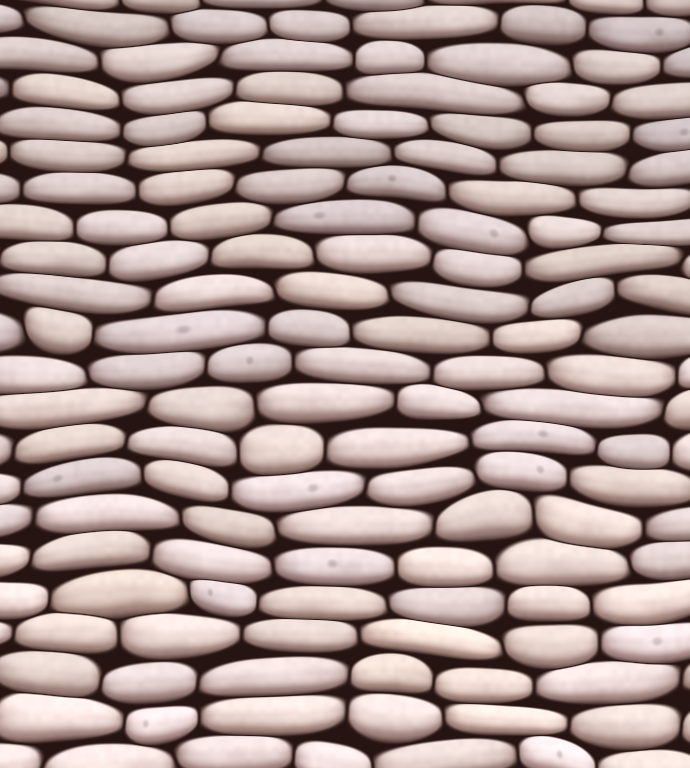
A WebGL 1 fragment shader for this texture:

```glsl
precision highp float;
// Wall of smooth, pale pink pebbles stacked in wavy rows with dark gaps.
uniform vec2 u_resolution;

vec3 hash3(vec2 p) {
  vec3 q = fract(p.xyx * vec3(0.1031, 0.1030, 0.0973));
  q += dot(q, q.yxz + 33.33);
  return fract((q.xxy + q.yzz) * q.zyx);
}

float noise(vec2 p) {
  vec2 i = floor(p), f = fract(p);
  f = f * f * (3.0 - 2.0 * f);
  return mix(mix(hash3(i).x, hash3(i + vec2(1, 0)).x, f.x),
             mix(hash3(i + vec2(0, 1)).x, hash3(i + vec2(1, 1)).x, f.x), f.y);
}

// Jittered boundary between two pebbles of one row
float joint(float cell, float row) {
  return cell + 0.46 * (hash3(vec2(cell + 40.0, row + 70.0)).x - 0.5);
}

void main() {
  vec2 p = gl_FragCoord.xy / u_resolution.y;

  // Rows grow thinner towards the top and undulate
  float v = 18.0 * p.y + 3.0 * p.y * p.y + 0.75 * noise(p * vec2(6.0, 8.0) + 5.0);

  // Nearest and second nearest pebble, by superellipse radius
  float nearest = 9.0, second = 9.0;
  vec2 local = vec2(0.0);
  vec3 traits = vec3(0.0);
  for (int k = -1; k <= 1; k++) {
    float row = floor(v) + float(k);
    vec3 rowRand = hash3(vec2(row + 11.0, 3.0));
    float u = p.x * (5.9 + 1.1 * rowRand.x) + 9.0 * rowRand.y;
    for (int j = -1; j <= 1; j++) {
      float cell = floor(u) + float(j);
      float left = joint(cell, row), right = joint(cell + 1.0, row);
      vec3 form = hash3(vec2(cell + 20.0, row + 50.0));
      vec3 look = hash3(vec2(cell + 90.0, row + 130.0));

      vec2 s = vec2(2.0 * u - left - right, 0.0) / (1.01 * (right - left));
      s.y = (v - row - 0.5 - 0.16 * (form.x - 0.5)) / (0.47 + 0.09 * look.x);
      s.y += 0.32 * (form.y - 0.5) * s.x;                  // tilt
      s.y += 0.45 * (form.z - 0.5) * (s.x * s.x - 0.3);    // bean-like bend
      s.y *= 1.0 + 0.24 * (look.y - 0.5) * s.x;            // one end thicker

      vec2 e = pow(abs(s) + 0.0001, vec2(2.5));
      float r = pow(e.x + e.y, 0.4);
      if (r < nearest) {
        second = nearest;
        nearest = r;
        local = s;
        traits = look;
      } else {
        second = min(second, r);
      }
    }
  }

  // Domed surface lit from above
  vec2 slope = sign(local) * pow(abs(local) + 0.0001, vec2(1.6));
  float dome = sqrt(max(1.0 - nearest * nearest, 0.02));
  vec3 normal = normalize(vec3(slope.x * 0.55, slope.y, dome));
  float light = dot(normal, normalize(vec3(0.06, 0.58, 0.8)));
  light += 0.14 * (noise(p * vec2(22.0, 38.0)) - 0.5);

  // Brown underside, dusky body, pale crown
  vec3 stone = mix(vec3(0.30, 0.21, 0.20), vec3(0.61, 0.51, 0.49),
                   smoothstep(-0.45, 0.4, light));
  stone = mix(stone, vec3(0.96, 0.91, 0.90), smoothstep(0.3, 0.98, light));

  // Tint per pebble, darker towards the top of the wall, faint mottling
  stone *= mix(vec3(1.0, 0.98, 0.95), vec3(0.98, 0.97, 0.99), traits.z);
  stone *= mix(1.06, 0.92, p.y) + 0.10 * (traits.y - 0.5);
  stone *= 0.98 + 0.04 * noise(p * 120.0);

  // A small dent on a few pebbles
  vec2 dent = (local - vec2(traits.x - 0.5, 0.15)) * vec2(2.6, 1.0);
  stone *= 1.0 - 0.16 * step(0.86, traits.z) * smoothstep(0.32, 0.05, length(dent));

  // Soft rim, and a crease where pebbles touch
  float blur = 40.0 / u_resolution.y;
  float cover = 1.0 - smoothstep(0.96 - blur, 1.03 + 0.5 * blur, nearest);
  cover *= smoothstep(-0.03, 0.07 + blur, second - nearest);
  gl_FragColor = vec4(mix(vec3(0.15, 0.08, 0.07), stone, cover), 1.0);
}
```
